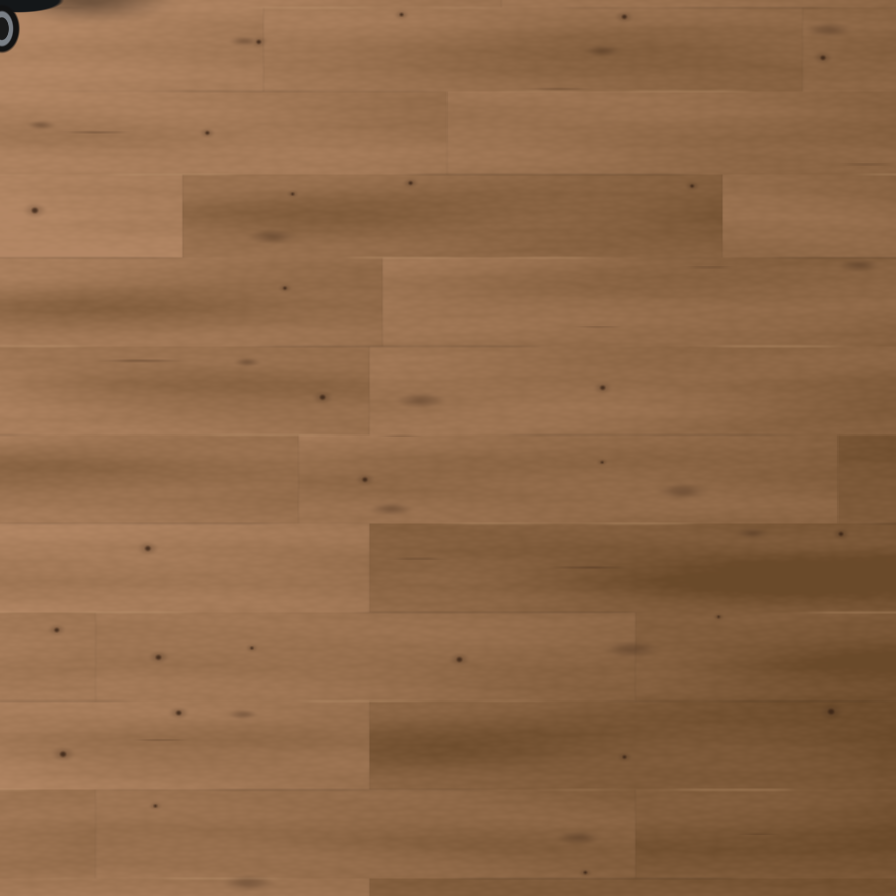
Write a three.js fragment shader that draws this texture.

```glsl
varying vec2 vUv;

const float ROW_HEIGHT = 0.099;
const float ROW_START = 0.0195;
const float BOARD_LENGTH = 0.602;
const vec3 DARK_OAK = vec3(0.43, 0.30, 0.175);
const vec3 LIGHT_OAK = vec3(0.68, 0.51, 0.375);
const vec3 KNOT_BROWN = vec3(0.20, 0.12, 0.07);
const vec3 SEAM_SHINE = vec3(0.74, 0.59, 0.44);

float hash(vec2 p) {
  return fract(sin(dot(p, vec2(127.1, 311.7))) * 4375.85);
}

vec2 hash2(vec2 p) {
  return vec2(hash(p), hash(p + 37.2));
}

// Distance to the nearest scattered cell point
float cellular(vec2 p) {
  vec2 cell = floor(p);
  float nearest = 2.0;
  for (int y = -1; y <= 1; y++) {
    for (int x = -1; x <= 1; x++) {
      vec2 c = cell + vec2(float(x), float(y));
      nearest = min(nearest, length(c + hash2(c) - p));
    }
  }
  return nearest;
}

// Layered sines stretched along the board
float streaks(vec2 p, float seed) {
  float sum = 0.0, amp = 0.5, freq = 44.0;
  for (int i = 0; i < 5; i++) {
    float bend = 1.2 * sin(p.x * (4.0 + freq * 0.04) + seed * 11.0 + float(i));
    float fade = 0.6 + 0.4 * sin(p.x * 7.0 + seed * 23.0 + float(i) * 2.1);
    sum += amp * fade * sin(p.y * freq + seed * 4.0 + bend);
    amp *= 0.58;
    freq *= 1.9;
  }
  return sum;
}

// Ellipses scattered on a jittered grid
float spots(vec2 p, vec2 grid, float chance, vec2 size, float core, float seed) {
  vec2 cell = floor(p * grid);
  float mask = 0.0;
  for (int y = -1; y <= 1; y++) {
    for (int x = -1; x <= 1; x++) {
      vec2 c = cell + vec2(float(x), float(y));
      vec2 centre = (c + 0.1 + 0.8 * hash2(c + seed)) / grid;
      float scale = mix(0.5, 1.15, hash(c + seed + 5.3));
      float d = length((p - centre) / (size * scale));
      float present = step(hash(c + seed + 9.7), chance);
      mask = max(mask, present * (1.0 - smoothstep(core, 1.0, d)));
    }
  }
  return mask;
}

float disc(vec2 p, vec2 centre, vec2 radius) {
  return 1.0 - smoothstep(0.9, 1.05, length((p - centre) / radius));
}

// Position of one butt joint in each row
float jointOffset(float row) {
  float even = 0.107 + 0.16 * sqrt(max(row - 2.0, 0.0));
  float odd = 0.412 - step(6.0, row) * (0.208 - 0.045 * (row - 7.0));
  return mix(even, odd, mod(row, 2.0));
}

// Boards alternate in tone; the far rows are nearly even
float boardTone(float row, float board) {
  float alternate = mix(0.22, -0.5, mod(row, 2.0));
  float lift = 0.75 * exp(-2.0 * (row - 5.0) * (row - 5.0));
  float calm = 1.0 - 0.75 * step(7.5, row);
  float along = 1.0 - 2.0 * mod(board, 2.0);
  return calm * along * (alternate + lift) + 0.2 * (hash(vec2(board, row)) - 0.5);
}

vec3 wood(vec2 p) {
  // Rows narrow slightly towards the top
  float y = (p.y + 0.065 * max(p.y - 0.71, 0.0) - ROW_START) / ROW_HEIGHT;
  float row = floor(y);
  float x = (p.x - jointOffset(row)) / BOARD_LENGTH;
  float board = floor(x);
  vec2 local = vec2(x - board, y - row);
  float seed = hash(vec2(board + 3.0, row + 8.0));
  float boardShade = boardTone(row, board);

  // Room light, board tone, grain and dark heartwood
  float light = 0.62 * (0.48 - p.x) + 0.28 * (p.y - 0.5);
  float offCentre = (local.y - mix(0.35, 0.65, seed)) / 0.24;
  float patches = 0.5 + 0.5 * sin(p.x * 9.0 + seed * 30.0);
  float heart = exp(-offCentre * offCentre) * patches;
  float tone = 0.61 + light + 0.23 * boardShade;
  tone += 0.2 * streaks(p, seed) - heart * (0.14 + 0.4 * max(-boardShade, 0.0));
  tone += 0.11 * (0.45 - cellular(p * vec2(55.0, 190.0)));
  vec3 colour = mix(DARK_OAK, LIGHT_OAK, clamp(tone, -0.05, 1.08));

  // Faint seams that show or shine only in patches
  float rowGap = min(local.y, 1.0 - local.y) * ROW_HEIGHT;
  float endGap = min(local.x, 1.0 - local.x) * BOARD_LENGTH;
  float seam = 1.0 - smoothstep(0.0002, 0.002, rowGap);
  float joint = 1.0 - smoothstep(0.0002, 0.0016, endGap);
  float wear = sin(p.x * 7.0 + floor(y + 0.5) * 2.4) + 0.3 * sin(p.x * 31.0 + y);
  float shine = smoothstep(0.45, 1.1, wear);
  float shade = smoothstep(0.1, 0.9, -wear);
  colour *= 1.0 - 0.1 * seam * shade - 0.04 * joint;
  colour = mix(colour, SEAM_SHINE, 0.35 * seam * shine);

  // Soft smudges, hairline cracks and pin knots with halos
  float smudge = spots(p, vec2(5.0, 8.0), 0.5, vec2(0.034, 0.011), 0.0, 2.0);
  float crack = spots(p, vec2(4.0, 9.0), 0.35, vec2(0.05, 0.0018), 0.1, 14.0);
  float halo = spots(p, vec2(8.0, 8.0), 0.45, vec2(0.014, 0.009), 0.0, 31.0);
  float knot = spots(p, vec2(8.0, 8.0), 0.45, vec2(0.0055, 0.0048), 0.2, 31.0);
  float mark = max(max(0.8 * knot, 0.25 * halo), max(0.3 * smudge, 0.3 * crack));
  return mix(colour, KNOT_BROWN, mark);
}

// Dark caster with a grey rim at the upper left corner
vec3 caster(vec3 base, vec2 p) {
  vec2 hub = vec2(0.002, 0.968);
  float shadow = 1.0 - smoothstep(0.0, 1.0, length((p - vec2(0.1, 1.0)) / vec2(0.11, 0.03)));
  vec3 colour = base * (1.0 - 0.35 * shadow);
  colour = mix(colour, vec3(0.08, 0.09, 0.10), disc(p, vec2(0.02, 1.0), vec2(0.05, 0.014)));
  colour = mix(colour, vec3(0.07), disc(p, hub, vec2(0.020, 0.027)));
  colour = mix(colour, vec3(0.48, 0.50, 0.53), disc(p, hub, vec2(0.013, 0.020)));
  return mix(colour, vec3(0.10), disc(p, hub, vec2(0.008, 0.013)));
}

void main() {
  // Four samples soften every board edge
  vec3 colour = vec3(0.0);
  for (int i = 0; i < 4; i++) {
    vec2 corner = vec2(mod(float(i), 2.0), floor(float(i) / 2.0)) - 0.5;
    colour += 0.25 * wood(vUv + corner * 0.0014);
  }
  gl_FragColor = vec4(caster(colour, vUv), 1.0);
}
```
